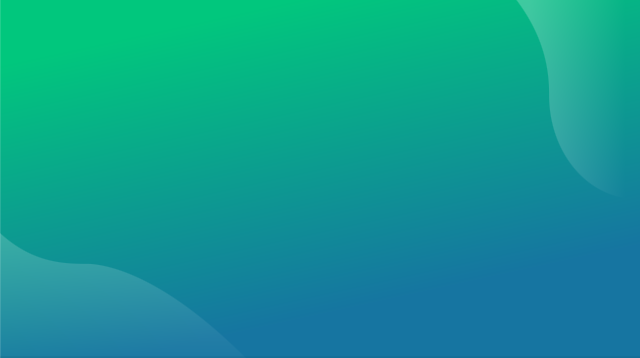
Write a WebGL 2 fragment shader that draws this background.

```glsl
#version 300 es
precision highp float;

uniform vec2 u_resolution;
out vec4 fragColor;

// Antialiased coverage: 1 where the field is positive
float cover(float field) {
    return clamp(0.5 + field / max(fwidth(field), 1e-5), 0.0, 1.0);
}

// Left boundary of the upper right wave, as x for a given y
float rightWave(float y) {
    float above = max(0.267 - y, 0.0) / 0.267;
    float below = clamp((y - 0.267) / 0.288, 0.0, 1.0);
    return 0.858 - 0.051 * pow(above, 2.2)
         + 0.135 * (1.0 - sqrt(1.0 - below * below));
}

// Top boundary of the lower left wave, as y for a given x
float leftWave(float x) {
    float before = max(0.137 - x, 0.0) / 0.137;
    float after = max(x - 0.137, 0.0) / 0.247;
    return 0.737 - 0.086 * pow(before, 2.6) + 0.263 * pow(after, 1.68);
}

void main() {
    // Canvas coordinates with y running downward
    vec2 p = gl_FragCoord.xy / u_resolution;
    p.y = 1.0 - p.y;

    // Slanted base gradient
    float slope = clamp((p.y + 0.393 * p.x - 0.181) / 0.895, 0.0, 1.0);
    vec3 green = vec3(0.005, 0.780, 0.490);
    vec3 blue = vec3(0.085, 0.460, 0.630);
    vec3 color = mix(green, blue, slope);

    // Upper right wave, fading toward the right
    float rightFade = 0.23 * clamp((0.977 - p.x) / 0.15, 0.0, 1.0);
    color = mix(color, vec3(1.0), rightFade * cover(p.x - rightWave(p.y)));

    // Lower left wave, fading toward the bottom
    float leftFade = mix(0.19, 0.03, clamp((p.y - 0.65) / 0.35, 0.0, 1.0));
    color = mix(color, vec3(1.0), leftFade * cover(p.y - leftWave(p.x)));

    // Faint light rim on the left and dark rim at the bottom
    color = mix(color, vec3(1.0), 0.15 * cover(0.0013 - p.x));
    color *= 1.0 - 0.06 * cover(p.y - 0.995);

    fragColor = vec4(color, 1.0);
}
```
